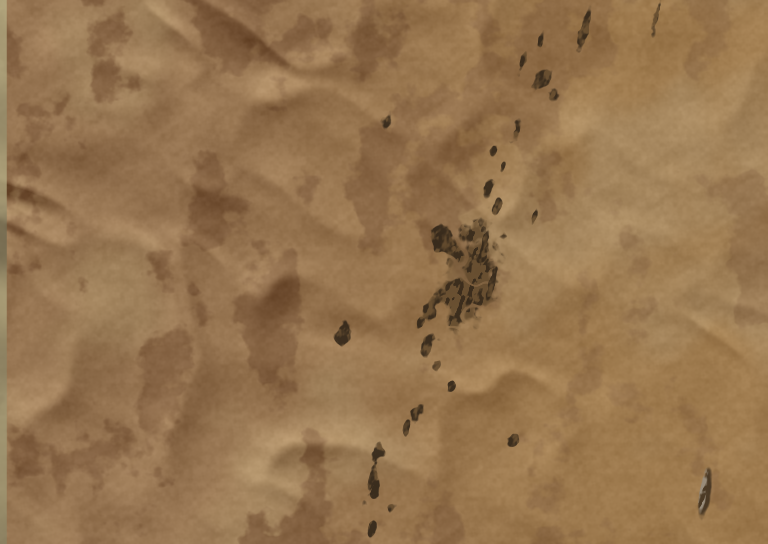
Give the GLSL for this texture, as a Shadertoy shader.

```glsl
// Aerial view of wind-blown desert dunes with a broken trail of dark rock outcrops.

const vec3 TAN_SAND    = vec3(0.585, 0.452, 0.315);
const vec3 GOLD_SAND   = vec3(0.620, 0.480, 0.305);
const vec3 PALE_SAND   = vec3(0.655, 0.540, 0.385);
const vec3 RUDDY_EARTH = vec3(0.490, 0.355, 0.235);
const vec3 BROWN_ROCK  = vec3(0.390, 0.295, 0.180);
const vec3 DARK_ROCK   = vec3(0.190, 0.145, 0.095);
const vec3 GREY_ROCK   = vec3(0.600, 0.550, 0.480);
const vec3 EDGE_HAZE   = vec3(0.580, 0.560, 0.430);
const int OUTCROP_COUNT = 30;

float hash(vec2 p) {
    vec3 q = fract(p.xyx * 0.1031);
    q += dot(q, q.yzx + 33.33);
    return fract((q.x + q.y) * q.z);
}

float noise(vec2 p) {
    vec2 i = floor(p), f = fract(p);
    f = f * f * f * (f * (f * 6.0 - 15.0) + 10.0);
    return mix(mix(hash(i), hash(i + vec2(1, 0)), f.x),
               mix(hash(i + vec2(0, 1)), hash(i + vec2(1, 1)), f.x), f.y);
}

float fbm(vec2 p, int octaves) {
    float sum = 0.0, weight = 0.5, total = 0.0;
    for (int i = 0; i < octaves; i++) {
        sum += weight * noise(p);
        total += weight;
        weight *= 0.5;
        p = mat2(1.6, 1.2, -1.2, 1.6) * p + 7.3;
    }
    return sum / total;
}

// Coordinates across and along a direction
vec2 alignTo(vec2 p, vec2 along) {
    return vec2(dot(p, vec2(-along.y, along.x)), dot(p, along));
}

// Rounded crests bent by a slow warp
float duneHeight(vec2 p) {
    vec2 bend = vec2(fbm(p * 4.0 + 3.0, 2), fbm(p * 4.0 + 19.0, 2)) - 0.5;
    vec2 q = alignTo(p + 0.16 * bend, vec2(0.76, -0.65)) * vec2(10.0, 5.0);
    float n = 2.0 * noise(q + 40.0) - 1.0;
    float crest = 1.0 - sqrt(n * n + 0.012);
    return crest + 0.35 * noise(q * 2.1 + 11.0);
}

float slope(vec2 p, vec2 toLight, float reach) {
    return duneHeight(p - toLight * reach) - duneHeight(p + toLight * reach);
}

// Leaning ellipse with a ragged border
float outcrop(vec2 p, vec2 centre, vec2 size, float lean, float ragged) {
    vec2 q = p - centre;
    q.x -= lean * q.y;
    return smoothstep(0.0, 0.35, 1.0 - length(q / size) + ragged);
}

float trailX(float y) {
    return 0.70 + 0.27 * y + 0.09 * y * y;
}

// Small rocks strewn along the trail, a few of them far from it
float scatteredRocks(vec2 p, float ragged) {
    float cover = 0.0;
    for (int i = 0; i < OUTCROP_COUNT; i++) {
        float id = float(i);
        float y = (id + hash(vec2(id, 2.0))) / float(OUTCROP_COUNT);
        float spread = i % 6 == 5 ? 0.55 : 0.11;
        float x = trailX(y) + spread * (hash(vec2(id, 5.0)) - 0.5);
        float big = hash(vec2(id, 9.0));
        vec2 size = vec2(mix(0.006, 0.014, hash(vec2(id, 13.0))), mix(0.010, 0.042, big * big));
        cover = max(cover, outcrop(p, vec2(x, y), size, 0.25, ragged));
    }
    return cover;
}

vec3 sandColor(vec2 p, float east) {
    vec3 sand = mix(TAN_SAND, GOLD_SAND, east);
    sand = mix(sand, PALE_SAND, 0.75 * smoothstep(0.45, 0.75, fbm(p * 4.5 + 60.0, 3)));

    // Ruddy ground in the hollows, frayed sideways
    float fray = noise(p * vec2(14.0, 110.0)) - 0.5;
    float patches = fbm(p * vec2(10.0, 6.5) + 25.0, 3) + 0.22 * (fbm(p * 45.0, 3) - 0.5) + 0.06 * fray;
    sand = mix(sand, RUDDY_EARTH, mix(0.85, 0.35, east) * smoothstep(0.56, 0.67, patches));

    // Dune light, wind streaks and grain
    float light = slope(p, normalize(vec2(-0.5, 0.85)), 0.008);
    sand += mix(0.42, 0.20, east) * clamp(light, -0.28, 0.28) * vec3(1.0, 0.98, 0.85);
    float streaks = noise(alignTo(p, vec2(0.83, 0.56)) * vec2(95.0, 9.0)) - 0.5;
    float grain = fbm(p * 120.0, 2) - 0.5;
    return sand + 0.022 * streaks + 0.045 * grain + 0.015 * fray;
}

void mainImage(out vec4 fragColor, in vec2 fragCoord) {
    vec2 p = fragCoord / iResolution.y;
    float east = smoothstep(0.25, 1.25, p.x);
    vec3 color = sandColor(p, east);

    // Main outcrop: brown rock, dark crevices and sandy veins
    float ragged = 1.7 * (fbm(p * 42.0 + 5.0, 3) - 0.5);
    float chips = fbm(alignTo(p, vec2(0.35, 0.94)) * vec2(120.0, 75.0), 2);
    float veins = smoothstep(0.03, 0.10, abs(fbm(p * 24.0 + 70.0, 2) - 0.5));
    float body = outcrop(p, vec2(0.862, 0.495), vec2(0.056, 0.105), 0.22, 0.6 * ragged);
    color = mix(color, BROWN_ROCK, body * mix(0.35, 0.9, veins));
    color = mix(color, DARK_ROCK, 0.8 * body * veins * smoothstep(0.48, 0.64, chips));

    // Darkest rocks
    float dark = scatteredRocks(p, ragged);
    dark = max(dark, outcrop(p, vec2(0.812, 0.565), vec2(0.020, 0.034), 0.1, ragged));
    dark = max(dark, outcrop(p, vec2(0.793, 0.430), vec2(0.016, 0.026), 0.2, ragged));
    color = mix(color, mix(DARK_ROCK, BROWN_ROCK, smoothstep(0.35, 0.75, chips)), 0.9 * dark);

    // Lone pale rock with its shadow
    float shadow = outcrop(p, vec2(1.297, 0.096), vec2(0.012, 0.048), 0.15, 0.3 * ragged);
    float pale = outcrop(p, vec2(1.293, 0.099), vec2(0.008, 0.042), 0.15, 0.3 * ragged);
    color = mix(color, DARK_ROCK, 0.75 * shadow);
    color = mix(color, GREY_ROCK, pale * smoothstep(0.3, 0.6, chips));

    // Hazy strip on the left border
    float strip = 1.0 - smoothstep(0.011, 0.014, p.x);
    color = mix(color, EDGE_HAZE * mix(0.7, 1.25, noise(vec2(3.0, p.y * 9.0))), 0.75 * strip);

    fragColor = vec4(clamp(color, 0.0, 1.0), 1.0);
}
```
